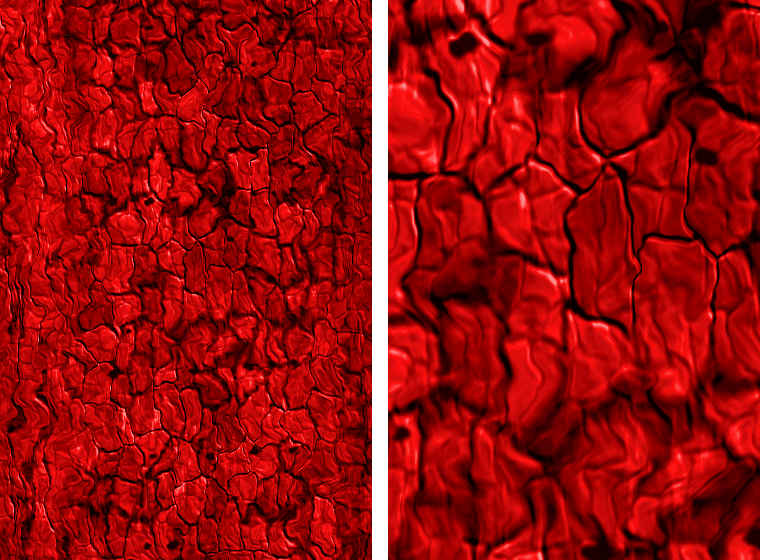
Left: the whole. Right: its middle third, enlarged.
This texture is drawn by a Shadertoy shader. Its source:

```glsl
#define PLATE_SCALE vec2(25.0, 14.0)
#define FLAKE_SCALE vec2(54.0, 29.0)
#define STRIP_SCALE vec2(38.0, 6.0)
#define GRAIN_SCALE vec2(115.0, 66.0)
#define HOLE_SPACING vec2(0.036, 0.077)
#define WARP 0.05
#define BASE_TONE 0.71
#define CRACK_DEPTH 0.40
#define RELIEF 0.36
#define LIGHT_STEP vec2(0.0016, 0.0034)

float hash(vec2 p) {
    return fract(sin(dot(p, vec2(127.1, 311.7))) * 43758.5453);
}

float noise(vec2 p) {
    vec2 i = floor(p), f = fract(p);
    f = f * f * (3.0 - 2.0 * f);
    return mix(mix(hash(i), hash(i + vec2(1, 0)), f.x),
               mix(hash(i + vec2(0, 1)), hash(i + 1.0), f.x), f.y);
}

float fbm(vec2 p) {
    float sum = 0.0, amp = 0.533;
    for (int i = 0; i < 4; i++) {
        sum += amp * noise(p);
        p = mat2(1.9, 0.3, -0.3, 1.9) * p + 13.7;
        amp *= 0.5;
    }
    return sum;
}

// Boxy cells: x = distance to the border, y = random value of the cell
vec2 cells(vec2 p) {
    vec2 home = floor(p);
    float nearest = 9.0, second = 9.0, id = 0.0;
    for (int j = -1; j <= 1; j++)
    for (int i = -1; i <= 1; i++) {
        vec2 c = home + vec2(i, j);
        vec2 jitter = vec2(hash(c), hash(c + 37.0)) - 0.5;
        vec2 d = c + 0.5 + 0.8 * jitter - p;
        d *= d;
        float dist = sqrt(sqrt(dot(d, d)));
        if (dist < nearest) {
            second = nearest;
            nearest = dist;
            id = hash(c + 91.0);
        } else second = min(second, dist);
    }
    return vec2(second - nearest, id);
}

// Bark surface: x = height, y = unlit tone
vec2 bark(vec2 p) {
    vec2 q = p + WARP * (vec2(fbm(p * 20.0), fbm(p * 20.0 + 50.0)) - 0.5);
    vec2 plate = cells(q * PLATE_SCALE);
    vec2 flake = cells(q * FLAKE_SCALE + 7.0);
    float grain = fbm(q * GRAIN_SCALE);

    // Long vertical strips take over towards the sides
    float side = 1.0 - smoothstep(0.06, 0.2, p.x + 0.12 * (noise(p * 9.0) - 0.5));
    side = max(side, 0.5 * smoothstep(0.52, 0.66, p.x));
    float strip = smoothstep(0.0, 0.07, abs(fbm(q * STRIP_SCALE) - 0.5));

    float gap = noise(p * vec2(22.0, 16.0));
    float face = mix(smoothstep(0.0, 0.05 + 0.5 * gap * gap, plate.x), strip, side);
    float chip = smoothstep(0.0, 0.25, flake.x);

    float height = 0.9 * face + 0.35 * chip + 1.2 * grain;
    float tone = BASE_TONE - CRACK_DEPTH * (1.0 - face) - 0.13 * (1.0 - chip);
    tone += 0.24 * (plate.y - 0.5) * face * (1.0 - side);
    tone += 0.16 * (flake.y - 0.5) * chip + 0.5 * (grain - 0.5);
    return vec2(height, tone);
}

// Rows of small bored holes, gently sloping
float holes(vec2 p) {
    vec2 q = p + vec2(0.0, 0.031 - 0.07 * p.x);
    q += 0.006 * (vec2(noise(p * 130.0), noise(p * 130.0 + 20.0)) - 0.5);
    vec2 cell = floor(q / HOLE_SPACING);
    vec2 local = q - (cell + 0.5) * HOLE_SPACING;
    local -= vec2(0.012, 0.008) * (vec2(hash(cell + 3.0), hash(cell + 5.0)) - 0.5);
    float chance = cell.y == 8.0 ? 0.9 : 0.28;
    float present = step(hash(cell + 11.0), chance);
    present *= step(5.0, cell.x) * step(cell.x, 14.0);
    float radius = mix(0.005, 0.009, hash(cell + 17.0));
    float dist = length(local * vec2(0.8, 1.1));
    return present * (1.0 - smoothstep(radius - 0.003, radius + 0.002, dist));
}

// Black through deep red to pale pink
vec3 redRamp(float tone) {
    float pale = 0.05 * smoothstep(0.6, 0.9, tone) + 0.5 * smoothstep(0.96, 1.3, tone);
    return vec3(clamp(tone, 0.04, 0.99), vec2(pale));
}

void mainImage(out vec4 fragColor, in vec2 fragCoord) {
    vec2 p = fragCoord / iResolution.y;
    vec2 surface = bark(p);
    float slope = surface.x - bark(p + LIGHT_STEP).x;
    float tone = surface.y + RELIEF * slope;

    // Broad light and shade over the trunk
    tone += 0.32 * (fbm(p * vec2(8.0, 5.0)) - 0.5);
    tone += 0.09 * exp(-pow((p.x - 0.075) / 0.04, 2.0));
    tone -= 0.08 * smoothstep(0.56, 0.66, p.x);

    // Sparse pale streaks on worn plates
    float worn = smoothstep(0.6, 0.8, noise(p * vec2(16.0, 11.0) + 4.0));
    tone += 0.3 * worn * smoothstep(0.52, 0.8, fbm(p * vec2(150.0, 35.0)));

    tone = mix(tone, 0.06, 0.92 * holes(p));
    fragColor = vec4(redRamp(tone), 1.0);
}
```
